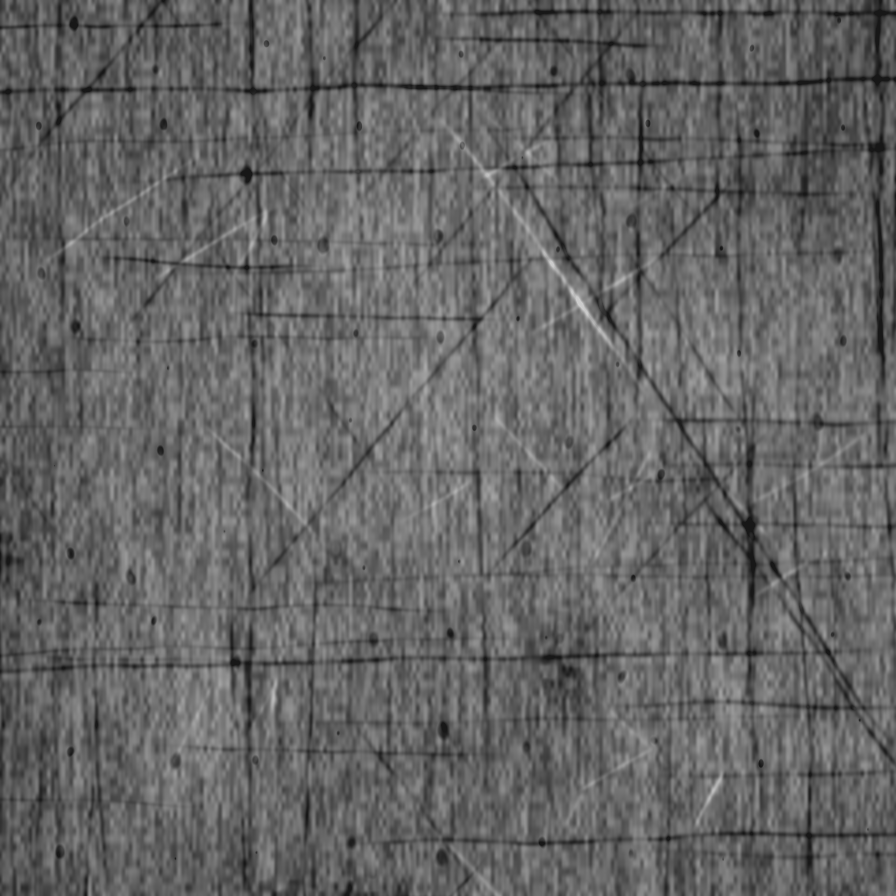
Give the GLSL for this texture, as a Shadertoy shader.

```glsl
float hash(vec2 p) {
    return fract(sin(dot(p, vec2(127.1, 311.7))) * 43758.5453);
}

float noise(vec2 p) {
    vec2 i = floor(p), f = fract(p);
    f = f * f * (3.0 - 2.0 * f);
    return mix(mix(hash(i), hash(i + vec2(1, 0)), f.x),
               mix(hash(i + vec2(0, 1)), hash(i + vec2(1, 1)), f.x), f.y);
}

float wave(float x, float seed) {
    float i = floor(x), f = fract(x);
    return mix(hash(vec2(i, seed)), hash(vec2(i + 1.0, seed)), f * f * (3.0 - 2.0 * f));
}

vec2 turn(vec2 p, float angle) {
    float c = cos(angle), s = sin(angle);
    return vec2(c * p.x + s * p.y, c * p.y - s * p.x);
}

// Wavering, unevenly worn line along x; reach is half its length
float stroke(vec2 d, float reach, float width, float seed) {
    if (abs(d.y) > 0.014 || abs(d.x) > reach) return 0.0;
    d.y += 0.007 * (wave(d.x * 9.0, seed) - 0.5);
    float worn = wave(d.x * 34.0, seed + 3.0);
    d.y += 0.002 * (worn - 0.5);
    float ends = 1.0 - smoothstep(0.6 * reach, reach, abs(d.x));
    return (0.4 + 0.6 * smoothstep(0.1, 0.75, worn)) * ends * exp(-d.y * d.y / (width * width));
}

// Parallel strips, each holding one scratch of random place, slope and depth
float scratches(vec2 p, float angle, float rows, float reach, float seed) {
    vec2 q = turn(p - 0.5, angle);
    float row = floor(q.y * rows);
    float h = hash(vec2(row, seed)), k = hash(vec2(row, seed + 1.0)), m = hash(vec2(row, seed + 2.0));
    float y = fract(q.y * rows) - 0.5 - 0.5 * (k - 0.5) - 0.6 * (m - 0.5) * q.x;
    vec2 d = vec2(q.x - 1.1 * (h - 0.5), y / rows);
    float depth = mix(0.07, 0.22, k * k);
    return depth * stroke(d, reach * (0.4 + 0.6 * m), 0.0023 + 0.001 * h, seed + row);
}

float gouge(vec2 p, vec2 centre, float angle, float reach, float seed) {
    return stroke(turn(p - centre, angle), reach, 0.0031, seed);
}

// Brushed metal: vertical fibres, finer specks and broad cloudy tone
float brushedMetal(vec2 p) {
    float tone = 0.445;
    tone += 0.18 * (noise(p * vec2(200.0, 24.0)) - 0.5);
    tone += 0.20 * (noise(p * vec2(240.0, 110.0) + 31.0) - 0.5);
    tone += 0.07 * (noise(p * vec2(38.0, 5.0) + 11.0) - 0.5);
    tone += 0.09 * (noise(p * 5.0 + 4.0) - 0.5);
    return tone - 0.16 * dot(p - 0.5, p - 0.5);
}

float darkScratches(vec2 p) {
    // Near-vertical, near-horizontal and slanting layers
    float dark = scratches(p, 1.58, 13.0, 0.6, 10.0);
    dark += scratches(p, 1.55, 25.0, 0.35, 20.0);
    dark += scratches(p, 1.61, 19.0, 0.4, 30.0);
    dark += scratches(p, 0.03, 12.0, 0.6, 40.0);
    dark += scratches(p, -0.02, 19.0, 0.35, 50.0);
    dark += scratches(p, 0.85, 10.0, 0.3, 60.0);
    dark += scratches(p, -0.95, 9.0, 0.3, 70.0);
    // Deep gouges
    dark += 0.27 * gouge(p, vec2(0.52, 0.905), 0.012, 0.85, 201.0);
    dark += 0.25 * gouge(p, vec2(0.85, 0.985), 0.0, 0.4, 202.0);
    dark += 0.25 * gouge(p, vec2(0.98, 0.8), 1.57, 0.4, 203.0);
    dark += 0.25 * gouge(p, vec2(0.77, 0.51), -0.99, 0.46, 204.0);
    dark += 0.22 * gouge(p, vec2(0.28, 0.55), 1.57, 0.65, 205.0);
    dark += 0.20 * gouge(p, vec2(0.45, 0.262), 0.02, 0.6, 206.0);
    return min(dark, 0.31);
}

float lightScratches(vec2 p) {
    float light = scratches(p, 0.55, 11.0, 0.13, 80.0);
    light += scratches(p, 1.1, 12.0, 0.1, 90.0);
    light += scratches(p, -0.8, 8.0, 0.12, 100.0);
    light += 0.32 * gouge(p, vec2(0.61, 0.71), -0.94, 0.21, 341.0);
    light += 0.22 * gouge(p, vec2(0.3, 0.2), 1.42, 0.1, 342.0);
    return min(light, 0.3);
}

// Small ragged pits, one per cell, and patches of dark flecks
float stains(vec2 p) {
    vec2 cell = floor(p * 9.0);
    float k = hash(cell + 5.0);
    vec2 spot = 0.2 + 0.6 * vec2(hash(cell + 17.0), hash(cell + 29.0));
    vec2 d = (fract(p * 9.0) - spot) / 9.0;
    float ragged = noise(p * vec2(120.0, 80.0) + 83.0);
    float radius = 0.002 + 0.008 * k * k * k;
    float edge = length(d * vec2(1.2, 0.8)) + 0.005 * (ragged - 0.5);
    float pits = 0.2 * (1.0 - smoothstep(0.4 * radius, radius + 0.001, edge));
    float patches = smoothstep(0.66, 0.95, noise(p * 8.0 + 41.0)) * (1.0 - smoothstep(0.3, 0.6, p.y));
    return pits + patches * (0.04 + 0.18 * smoothstep(0.35, 0.85, ragged));
}

void mainImage(out vec4 fragColor, in vec2 fragCoord) {
    vec2 p = fragCoord / iResolution.xy;
    float grey = brushedMetal(p) - darkScratches(p) - stains(p) + lightScratches(p);
    fragColor = vec4(vec3(clamp(grey, 0.09, 0.8)), 1.0);
}
```
